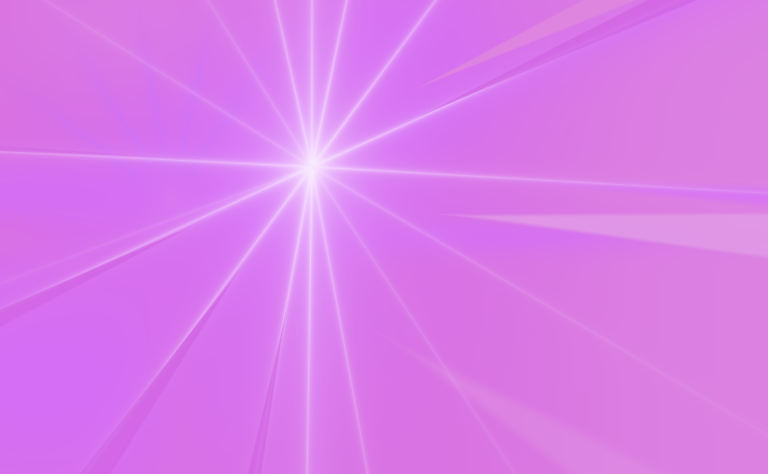
Give the GLSL for this background, as a Shadertoy shader.

```glsl
// Violet and pink burst of light rays crossing translucent glass shards.

float cross2(vec2 a, vec2 b) { return a.x * b.y - a.y * b.x; }

// Soft elliptical patch
float blob(vec2 p, vec2 center, vec2 radius) {
    vec2 q = (p - center) / radius;
    return exp(-dot(q, q));
}

// Cone from apex, counterclockwise from the edge through a to the edge through b
float shard(vec2 p, vec2 apex, vec2 a, vec2 b, float soft) {
    vec2 q = p - apex;
    float inner = min(cross2(normalize(a - apex), q), cross2(q, normalize(b - apex)));
    return smoothstep(0.0, soft, inner);
}

// Light along a ray: thin core plus a wider halo
float ray(vec2 d, float degrees, float core, float halo) {
    vec2 dir = vec2(cos(radians(degrees)), sin(radians(degrees)));
    float along = dot(d, dir);
    float across = abs(cross2(dir, d));
    float thin = exp(-across / core) * exp(-1.5 * along);
    float wide = 0.35 * exp(-across / halo) * exp(-2.2 * along);
    return (thin + wide) * smoothstep(-0.004, 0.012, along);
}

void mainImage(out vec4 fragColor, in vec2 fragCoord) {
    vec2 p = fragCoord / iResolution.y;
    p.x *= 1.62 * iResolution.y / iResolution.x;
    vec2 star = vec2(0.658, 0.648);
    vec2 d = p - star;
    float r = length(d);

    vec3 pink = vec3(0.85, 0.44, 0.88);
    vec3 violet = vec3(0.835, 0.43, 0.97);
    vec3 blueViolet = vec3(0.79, 0.44, 0.98);
    vec3 pale = vec3(0.87, 0.56, 0.89);
    vec3 white = vec3(0.98, 0.93, 1.0);

    // Background: pale to the right, violet around the star and lower left
    vec3 color = mix(pink, pale, 0.55 * smoothstep(0.75, 1.6, p.x));
    color = mix(color, pale, 0.4 * blob(p, vec2(0.3, 0.95), vec2(0.3, 0.16)));
    color = mix(color, violet, 0.9 * blob(p, vec2(0.6, 0.62), vec2(0.36, 0.32)));
    color = mix(color, violet, 0.9 * blob(p, vec2(0.1, 0.2), vec2(0.5, 0.3)));
    color = mix(color, violet, 0.8 * blob(p, vec2(0.1, 0.59), vec2(0.5, 0.07)));
    color = mix(color, violet, 0.75 * blob(p, vec2(0.85, 0.92), vec2(0.2, 0.2)));
    color = mix(color, pink, 0.5 * blob(p, vec2(0.0, 0.5), vec2(0.13, 0.05)));
    color = mix(color, pink, 0.45 * blob(p, vec2(0.38, 0.12), vec2(0.08, 0.25)));
    color = mix(color, pink, 0.45 * blob(p, vec2(0.88, 0.42), vec2(0.14, 0.09)));

    // Bluish streaks fanning up from a faint second focus
    vec2 e = p - vec2(0.363, 0.578);
    float reach = length(e);
    for (int i = 0; i < 5; i++) {
        float angle = radians(56.0 + 22.0 * float(i));
        vec2 dir = vec2(cos(angle), sin(angle));
        float streak = exp(-abs(cross2(dir, e)) / (0.006 + 0.035 * reach));
        streak *= smoothstep(0.0, 0.1, dot(e, dir)) * exp(-pow(reach / 0.36, 4.0));
        color = mix(color, blueViolet, 0.55 * streak);
    }
    color = mix(color, pale, 0.3 * exp(-reach / 0.03));

    // Violet band to the right, with a haze under the pale shard
    color = mix(color, violet, 0.65 * blob(p, vec2(1.08, 0.5), vec2(0.35, 0.035)));
    color = mix(color, violet, 0.7 * shard(p, vec2(0.7, 0.645), vec2(1.62, 0.555), vec2(1.62, 0.615), 0.025));

    // Violet rim along the upper right ray
    float rim = cross2(vec2(cos(0.415), sin(0.415)), d);
    color = mix(color, violet, 0.7 * exp(-abs(rim) / 0.05) * smoothstep(0.0, 0.2, d.x));

    // Pale shards
    color = mix(color, vec3(0.87, 0.53, 0.87),
        0.85 * shard(p, vec2(0.835, 0.793), vec2(1.35, 1.0), vec2(1.224, 1.0), 0.006));
    color = mix(color, vec3(0.88, 0.60, 0.90),
        0.9 * shard(p, vec2(0.886, 0.551), vec2(1.62, 0.451), vec2(1.62, 0.555), 0.012));
    color = mix(color, vec3(0.87, 0.55, 0.89),
        0.6 * shard(p, vec2(0.738, 0.335), vec2(1.18, 0.0), vec2(1.44, 0.0), 0.03));

    // Glow around the star, stretched upward and downward
    color = mix(color, vec3(0.89, 0.65, 0.99), 0.6 * exp(-abs(d.x) / 0.08) * exp(-1.4 * abs(d.y)));
    color = mix(color, white, 0.5 * exp(-r / 0.07));

    // Rays: angle in degrees, brightness
    vec2 rays[17] = vec2[17](
        vec2(102.5, 0.7), vec2(90.0, 0.75), vec2(78.2, 0.9), vec2(53.4, 0.9),
        vec2(24.4, 0.9), vec2(-3.3, 0.7), vec2(-30.5, 0.3), vec2(-56.5, 0.25),
        vec2(-79.7, 0.65), vec2(-90.9, 0.95), vec2(-100.4, 0.95), vec2(-126.5, 0.85),
        vec2(-155.2, 0.8), vec2(177.2, 0.75), vec2(148.0, 0.25), vec2(122.0, 0.25),
        vec2(-159.5, 0.2));
    float light = 0.0;
    for (int i = 0; i < 17; i++) {
        light += rays[i].y * ray(d, rays[i].x, 0.0035, 0.016);
    }
    color = mix(color, white, 1.0 - exp(-light));

    // Dark slivers lying beside the rays
    vec3 shade = vec3(0.82, 0.39, 0.89);
    float dark = shard(p, vec2(0.844, 0.736), vec2(1.477, 1.0), vec2(1.361, 1.0), 0.005);
    dark += shard(p, vec2(0.527, 0.462), vec2(0.165, 0.0), vec2(0.236, 0.0), 0.005);
    dark += shard(p, vec2(0.612, 0.388), vec2(0.521, 0.0), vec2(0.553, 0.0), 0.005);
    dark += shard(p, vec2(0.464, 0.551), vec2(0.0, 0.35), vec2(0.0, 0.308), 0.005);
    dark += 0.7 * shard(p, vec2(0.485, 0.662), vec2(0.0, 0.695), vec2(0.0, 0.679), 0.005);
    color = mix(color, shade, 0.75 * min(dark, 1.0));

    fragColor = vec4(color, 1.0);
}
```
